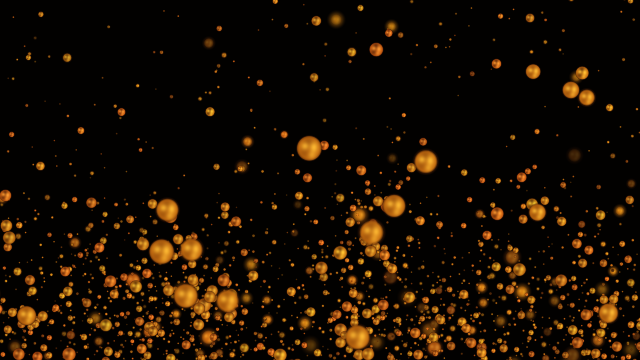
This background is drawn by a WebGL 2 fragment shader. Its source:

```glsl
#version 300 es
precision highp float;
uniform vec2 u_resolution;
out vec4 fragColor;

#define BACKDROP vec3(0.006, 0.002, 0.001)
#define BROWN vec3(0.27, 0.11, 0.02)
#define AMBER vec3(0.72, 0.39, 0.055)
#define GOLD vec3(1.0, 0.76, 0.22)
#define SWARM_TOP 0.65
#define SPARSE 0.05
#define FOCAL_COUNT 16
#define SATELLITES 5

vec3 hash3(vec2 cell, float seed) {
    vec3 v = fract(vec3(cell.xyx + seed * 17.3) * vec3(0.1031, 0.1030, 0.0973));
    v += dot(v, v.yxz + 33.33);
    return fract((v.xxy + v.yzz) * v.zyx);
}

float clump(vec2 p, vec2 center, float spread) {
    vec2 d = (p - center) / spread;
    return exp(-dot(d, d));
}

// Chance that a bead exists: dense floor, thin air, uneven clumps
float density(vec2 p) {
    float swarm = 1.0 - smoothstep(0.0, SWARM_TOP, p.y);
    float clumps = clump(p, vec2(0.46, 0.12), 0.17) + clump(p, vec2(1.14, 0.12), 0.15);
    clumps += 0.7 * clump(p, vec2(0.94, 0.30), 0.12) + 0.6 * clump(p, vec2(1.62, 0.09), 0.15);
    float upper = clump(p, vec2(1.01, 0.46), 0.09) + 0.5 * clump(p, vec2(0.26, 0.31), 0.12);
    return SPARSE + swarm * (0.50 + 0.65 * clumps) + 0.35 * upper;
}

// Polished gold ball: dark rim, broad side light and one softbox glint
vec3 goldBall(vec2 q, float polish) {
    float facing = sqrt(max(1.0 - dot(q, q), 0.0));
    vec3 color = mix(BROWN, AMBER, smoothstep(0.0, 0.7, facing));
    float shade = clump(q, vec2(-0.05, 0.50), 0.45) + 0.8 * clump(q, vec2(-0.40, -0.35), 0.42);
    color = mix(color, BROWN * 0.8, polish * clamp(shade, 0.0, 1.0) * 0.8);
    float lamps = 0.75 * clump(q, vec2(-0.34, 0.18), 0.30);
    lamps += 0.9 * clump(q * vec2(1.0, 0.75), vec2(0.38, 0.06), 0.32);
    lamps += 0.5 * clump(q, vec2(0.20, -0.55), 0.30);
    return mix(color, GOLD, clamp(lamps, 0.0, 1.0) * 0.85);
}

// Composite one ball; blur is a fraction of its radius
void addBall(inout vec3 color, vec2 offset, float radius, float blur, float polish, vec3 light) {
    vec2 q = offset / radius;
    float soft = max(blur, 0.8 / (u_resolution.y * radius));
    float cover = 1.0 - smoothstep(1.0 - soft, 1.0 + soft, length(q));
    if (cover <= 0.0) return;
    vec3 surface = mix(goldBall(q, polish), AMBER * 1.1, clamp(soft - 0.2, 0.0, 1.0));
    color = mix(color, surface * light, cover);
}

// Jittered grid of balls with radii between sizes.x and sizes.y
void addLayer(inout vec3 color, vec2 p, float pitch, vec2 sizes, float amount, float blur, float seed) {
    vec2 home = floor(p / pitch);
    for (int j = -1; j <= 1; j++) {
        for (int i = -1; i <= 1; i++) {
            vec2 cell = home + vec2(i, j);
            vec3 place = hash3(cell + 40.0, seed);
            vec3 look = hash3(cell + 90.0, seed + 3.0);
            vec2 center = (cell + 0.05 + 0.9 * place.xy) * pitch;
            if (place.z > amount * density(center)) continue;
            float radius = mix(sizes.x, sizes.y, look.x * look.x);
            float bright = mix(1.1, 0.25 + 0.85 * look.z, blur);
            vec3 light = bright * vec3(1.0, 0.78 + 0.34 * look.y, 1.0);
            addBall(color, p - center, radius, blur * (0.25 + 0.75 * look.y), 1.0 - blur, light);
        }
    }
}

void main() {
    vec2 p = gl_FragCoord.xy / u_resolution.y;
    p.x *= 16.0 / 9.0 * u_resolution.y / u_resolution.x;
    vec3 color = BACKDROP;

    // Defocused glows, dust, then sharper beads
    addLayer(color, p, 0.060, vec2(0.010, 0.020), 0.55, 0.95, 1.0);
    addLayer(color, p, 0.020, vec2(0.0016, 0.0045), 0.72, 0.90, 2.0);
    addLayer(color, p, 0.031, vec2(0.0034, 0.0080), 0.75, 0.65, 3.0);
    addLayer(color, p, 0.044, vec2(0.0075, 0.0130), 0.75, 0.30, 4.0);
    addLayer(color, p, 0.070, vec2(0.0130, 0.0200), 0.82, 0.15, 5.0);

    // Large focal balls: center and radius
    vec3 focal[FOCAL_COUNT] = vec3[FOCAL_COUNT](
        vec3(0.859, 0.588, 0.035), vec3(1.183, 0.551, 0.033), vec3(1.095, 0.428, 0.032),
        vec3(1.032, 0.354, 0.034), vec3(0.465, 0.417, 0.032), vec3(0.449, 0.301, 0.035),
        vec3(0.532, 0.306, 0.032), vec3(0.516, 0.178, 0.034), vec3(0.632, 0.164, 0.032),
        vec3(0.993, 0.063, 0.035), vec3(1.481, 0.801, 0.021), vec3(1.630, 0.729, 0.023),
        vec3(1.493, 0.410, 0.024), vec3(0.074, 0.123, 0.027), vec3(1.690, 0.130, 0.028),
        vec3(1.586, 0.750, 0.024));
    for (int i = 0; i < FOCAL_COUNT; i++) {
        vec3 ball = focal[i];
        // Small companions cling to the balls inside the swarm
        for (int k = 0; k < SATELLITES; k++) {
            vec3 h = hash3(vec2(i, k) + 7.0, 9.0);
            if (h.z > 1.4 * density(ball.xy)) continue;
            vec2 arm = vec2(cos(6.2832 * h.x), sin(6.2832 * h.x)) * ball.z * (0.9 + 0.8 * h.y);
            addBall(color, p - ball.xy - arm, ball.z * (0.25 + 0.3 * h.y), 0.18, 0.5, vec3(1.0));
        }
        float blur = 0.08 + 0.2 * fract(float(i) * 0.618);
        addBall(color, p - ball.xy, ball.z, blur, 0.3, vec3(1.05));
    }

    fragColor = vec4(color, 1.0);
}
```
